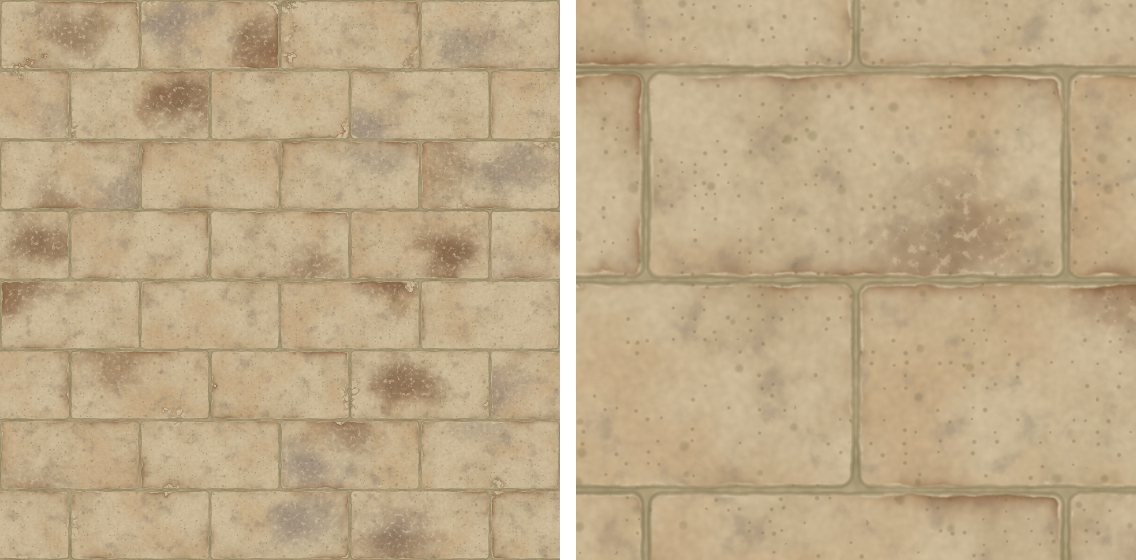
Left: the whole. Right: its middle third, enlarged.
Write a three.js fragment shader that draws this texture.

```glsl
// Weathered cream stone bricks in running bond, with thin joints, rust stains and flaking edges.
varying vec2 vUv;

const vec2 GRID = vec2(4.0, 8.0);      // bricks across, courses up
const float JOINT = 0.0019;            // half width of a joint
const float CORNER = 0.007;            // corner radius of a brick

const vec3 CREAM  = vec3(0.795, 0.725, 0.595);
const vec3 SAND   = vec3(0.745, 0.665, 0.525);
const vec3 PEACH  = vec3(0.765, 0.645, 0.490);
const vec3 ASH    = vec3(0.600, 0.540, 0.480);
const vec3 UMBER  = vec3(0.465, 0.335, 0.235);
const vec3 RUST   = vec3(0.530, 0.375, 0.245);
const vec3 OLIVE  = vec3(0.490, 0.440, 0.300);
const vec3 MORTAR = vec3(0.690, 0.625, 0.490);

vec2 hash2(vec2 p) {
  vec3 q = fract(p.xyx * vec3(0.1031, 0.1030, 0.0973));
  q += dot(q, q.yzx + 33.33);
  return fract((q.xx + q.yz) * q.zy);
}

vec2 gradient(vec2 cell) {
  float angle = 6.28318 * hash2(cell).x;
  return vec2(cos(angle), sin(angle));
}

// Gradient noise, roughly -1 to 1.
float noise(vec2 p) {
  vec2 i = floor(p), f = fract(p);
  vec2 u = f * f * f * (f * (f * 6.0 - 15.0) + 10.0);
  vec2 e = vec2(1.0, 0.0);
  float low  = mix(dot(gradient(i), f), dot(gradient(i + e), f - e), u.x);
  float high = mix(dot(gradient(i + e.yx), f - e.yx), dot(gradient(i + 1.0), f - 1.0), u.x);
  return 1.5 * mix(low, high, u.y);
}

float fbm(vec2 p) {
  float sum = 0.0, amp = 0.55;
  for (int i = 0; i < 5; i++) {
    sum += amp * noise(p);
    p = mat2(1.6, 1.2, -1.2, 1.6) * p + 17.3;
    amp *= 0.52;
  }
  return sum;
}

float roundBox(vec2 p, vec2 halfSize, float r) {
  vec2 q = abs(p) - halfSize + r;
  return length(max(q, 0.0)) + min(max(q.x, q.y), 0.0) - r;
}

// Scattered round pits: one jittered dot per cell, kept with the given chance.
float pits(vec2 p, float chance) {
  vec2 cell = floor(p), rnd = hash2(cell + 7.0), pick = hash2(cell + 91.0);
  float radius = mix(0.10, 0.24, pick.y);
  float dist = length(fract(p) - mix(vec2(0.3), vec2(0.7), rnd));
  return step(pick.x, chance) * (1.0 - smoothstep(radius * 0.4, radius + 0.06, dist));
}

// Soft ragged stain, placed at random within one brick.
float stain(vec2 local, vec2 seed, float cloud, float share) {
  vec2 rnd = hash2(seed), pick = hash2(seed + 53.0);
  vec2 centre = (rnd - 0.5) * vec2(0.23, 0.11);
  float blob = 1.0 - length((local - centre) / vec2(0.085, 0.058));
  float strength = smoothstep(1.0 - share, 1.0, pick.x) * 0.6 + 0.4 * step(1.0 - share, pick.x);
  return strength * smoothstep(-0.15, 1.0, blob + 0.85 * cloud);
}

vec3 stoneColour(vec2 p, vec2 local, vec2 id, float depth) {
  vec2 seed = id * 3.7 + 11.0, rnd = hash2(seed);
  vec2 q = p + rnd * 9.0;
  float cloud = fbm(q * 16.0), mottle = fbm(q * 42.0 + 5.0);
  float grain = noise(p * 210.0), fleck = fbm(p * 130.0);

  // Base tone and warm or grey clouds
  vec3 col = mix(CREAM, SAND, smoothstep(-0.35, 0.75, cloud + 0.45 * mottle));
  float warm = smoothstep(-0.15, 0.55, fbm(q * 10.0 + 31.0) + 0.35 * rnd.x - 0.15);
  col = mix(col, PEACH, 0.65 * warm);
  col = mix(col, ASH, 0.42 * smoothstep(0.12, 0.65, mottle + 0.3 * cloud));

  // Smoky and brown stains, broken up by pale flecks
  float smoke = stain(local, seed + 23.0, cloud, 0.50);
  float brown = stain(local, seed + 67.0, fbm(q * 15.0 + 43.0), 0.48);
  float broken = 1.0 - 0.65 * smoothstep(0.08, 0.45, fleck);
  col = mix(col, ASH, 0.80 * smoke * broken);
  col = mix(col, UMBER, 0.75 * brown * broken);

  // Ragged flaked margin with a rust line where it meets the sound face
  float ragged = fbm(p * 46.0 + 3.0);
  float flaking = smoothstep(0.27, 0.62, fbm(p * 8.5 + 61.0));
  float margin = 0.0015 + 0.003 * ragged + 0.030 * flaking * (0.6 + 1.1 * ragged);
  float inset = depth - margin;
  float seep = smoothstep(-0.15, 0.55, fbm(q * 9.0 + 71.0) + 0.5 * brown + 0.3 * flaking);
  float face = smoothstep(-0.0008, 0.0012, inset);
  float tide = exp(-max(inset, 0.0) / 0.0035) + 0.35 * exp(-max(inset, 0.0) / 0.014);
  col = mix(col, RUST, min(0.72 * seep * tide, 0.85));
  float vein = 1.0 - smoothstep(0.03, 0.20, abs(fbm(p * 62.0 + 19.0)));
  vec3 crust = mix(CREAM, mix(OLIVE, RUST, 0.45), vein * (0.15 + 0.45 * flaking));
  crust = mix(crust, OLIVE, 0.5 * flaking * smoothstep(0.1, 0.6, mottle));
  col = mix(crust, col, face);

  // Pits and fine grain
  float dense = 0.12 + 0.22 * smoothstep(-0.2, 0.5, cloud);
  float pitted = max(0.38 * pits(p * 150.0, dense), 0.30 * pits(p * 64.0 + 13.0, dense * 0.6));
  col = mix(col, OLIVE, pitted);
  return col * (1.0 + 0.025 * grain + 0.045 * fleck);
}

void main() {
  vec2 p = vUv;

  // Running bond: every other course shifts by half a brick
  vec2 q = p * GRID;
  q.x += 0.5 * (1.0 - mod(floor(q.y), 2.0));
  vec2 id = vec2(mod(floor(q.x), GRID.x), floor(q.y));
  vec2 local = (fract(q) - 0.5) / GRID;

  float dist = roundBox(local, 0.5 / GRID - JOINT, CORNER);
  dist += 0.0008 * noise(p * 38.0) + 0.0005 * noise(p * 110.0);

  // Stone, mortar and the dark rim between them
  vec3 col = stoneColour(p, local, id, -dist);
  vec3 mortar = mix(MORTAR, OLIVE, 0.35 * smoothstep(-0.3, 0.6, fbm(p * 24.0)));
  mortar *= 1.0 + 0.06 * noise(p * 170.0);
  col = mix(col, mortar, smoothstep(-0.0010, 0.0010, dist));
  float rim = 1.0 - smoothstep(0.0003, 0.0019, abs(dist));
  col = mix(col, OLIVE, rim * (0.42 + 0.25 * noise(p * 20.0)));

  gl_FragColor = vec4(clamp(col, 0.0, 1.0), 1.0);
}
```
